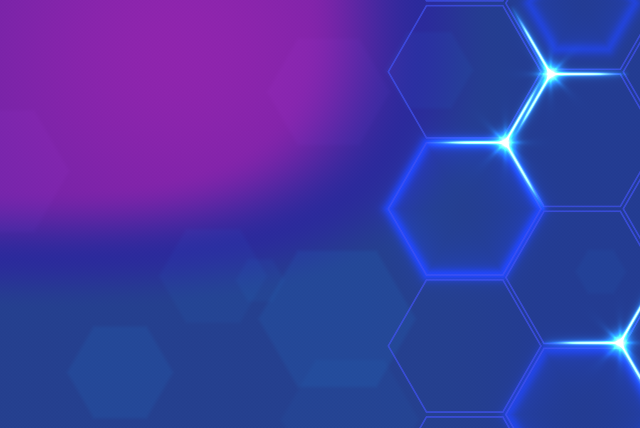
A WebGL 1 fragment shader for this background:

```glsl
precision highp float;
// Violet to blue backdrop with a honeycomb of thin lines, neon cells and cyan sparks.
uniform vec2 u_resolution;

#define GRID_ORIGIN vec2(1.088, 0.512)
#define GRID_STEP vec2(0.549, 0.3203)
#define CELL_APOTHEM 0.1545
#define LINE_WIDTH 0.0016
#define ARM_LENGTH 0.185
#define VIOLET_REACH vec2(0.967, 0.596)
#define BLUE vec3(0.145, 0.25, 0.56)
#define INDIGO vec3(0.17, 0.165, 0.61)
#define VIOLET vec3(0.56, 0.145, 0.68)
#define LINE_COLOR vec3(0.25, 0.32, 0.95)
#define NEON vec3(0.13, 0.28, 1.0)
#define CYAN vec3(0.08, 0.72, 1.0)

// Signed distance to a flat-topped hexagon.
float hexagon(vec2 p, float apothem) {
  const vec2 axis = vec2(-0.8660254, 0.5);
  p = abs(p);
  p -= 2.0 * min(dot(axis, p), 0.0) * axis;
  float halfSide = 0.57735 * apothem;
  p -= vec2(clamp(p.x, -halfSide, halfSide), apothem);
  return length(p) * sign(p.y);
}

// Centre of the honeycomb cell that holds p.
vec2 cellCentre(vec2 p) {
  vec2 even = floor(p / GRID_STEP + 0.5) * GRID_STEP;
  vec2 odd = (floor(p / GRID_STEP) + 0.5) * GRID_STEP;
  return length(p - even) < length(p - odd) ? even : odd;
}

// Violet corner that melts through indigo into blue.
vec3 backdrop(vec2 p) {
  vec2 q = abs(vec2(p.x, 1.0 - p.y)) / VIOLET_REACH;
  float reach = pow(q.x * q.x * q.x + q.y * q.y * q.y, 1.0 / 3.0);
  float centre = exp(-3.5 * dot(p - vec2(0.43, 0.9), p - vec2(0.43, 0.9)));
  vec3 violet = mix(vec3(0.40, 0.135, 0.64), VIOLET, centre);
  vec3 color = mix(INDIGO, BLUE, smoothstep(1.0, 1.22, reach));
  color = mix(color, violet, 1.0 - smoothstep(0.74, 1.03, reach));
  return mix(color, vec3(0.135, 0.225, 0.58), 0.6 * smoothstep(1.0, 1.3, p.x));
}

float ghost(vec2 p, vec2 centre, float apothem) {
  return 1.0 - smoothstep(-0.008, 0.006, hexagon(p - centre, apothem));
}

// Glowing outline with a faint fill that spreads inward.
float neon(float d) {
  float outside = step(0.0, d);
  float rim = exp(-d * d / 0.00022);
  float halo = exp(-abs(d) / mix(0.045, 0.015, outside));
  return 0.6 * rim + 0.4 * halo;
}

// Star with three tapered arms; facing turns the arms left or right.
vec3 spark(vec2 p, vec2 centre, float facing) {
  vec2 q = (p - centre) * vec2(facing, 1.0);
  float r = length(q);
  vec3 light = vec3(0.0);
  for (int i = 0; i < 3; i++) {
    float angle = 2.0943951 * float(i);
    vec2 dir = vec2(cos(angle), sin(angle));
    float along = dot(q, dir);
    float across = abs(q.x * dir.y - q.y * dir.x);
    float t = clamp(along / ARM_LENGTH, 0.0, 1.0);
    float fade = (1.0 - t * t * t) * smoothstep(-0.004, 0.004, along);
    float core = exp(-across * across / 0.000009) * (1.0 - smoothstep(0.5, 0.9, t));
    light += fade * (CYAN * 0.75 * exp(-across / 0.0055) + 0.75 * core);
  }
  float rays = pow(abs(cos(4.0 * atan(q.y, q.x + 0.00001))), 6.0);
  light += CYAN * (0.9 * exp(-r * r / 0.0006) + 0.7 * rays * exp(-r / 0.02));
  return light + 1.1 * exp(-r * r / 0.00011);
}

void main() {
  vec2 p = gl_FragCoord.xy / u_resolution.y;
  p.x += 0.75 - 0.5 * u_resolution.x / u_resolution.y;
  float pixel = 1.0 / u_resolution.y;
  vec3 color = backdrop(p);

  // Faint translucent hexagons
  float haze = ghost(p, vec2(0.79, 0.255), 0.16)
             + ghost(p, vec2(0.283, 0.13), 0.108)
             + 0.6 * ghost(p, vec2(0.50, 0.355), 0.11)
             + 0.6 * ghost(p, vec2(0.61, 0.345), 0.05)
             + 0.7 * ghost(p, vec2(1.005, 0.836), 0.09)
             + 0.6 * ghost(p, vec2(1.406, 0.365), 0.052)
             + 0.5 * ghost(p, vec2(0.82, 0.02), 0.14);
  color += haze * vec3(-0.003, 0.032, 0.035);
  float violetHaze = ghost(p, vec2(0.0, 0.6), 0.143) + ghost(p, vec2(0.77, 0.785), 0.125);
  color += violetHaze * vec3(0.012, 0.008, 0.018);

  // Neon cells
  vec2 g = p - GRID_ORIGIN;
  vec2 column = vec2(0.5, 0.5) * GRID_STEP;
  float glow = neon(hexagon(g, CELL_APOTHEM));
  glow += 0.75 * neon(hexagon(g - column * vec2(1.0, -3.0), CELL_APOTHEM - 0.004));
  glow += 0.65 * neon(hexagon(g - column * vec2(1.0, 3.0), 0.108));
  color = mix(color, NEON, clamp(glow, 0.0, 0.92));

  // Honeycomb lines on the right
  vec2 centre = cellCentre(g);
  float d = abs(hexagon(g - centre, CELL_APOTHEM)) - 0.5 * LINE_WIDTH;
  float line = (1.0 - smoothstep(0.0, pixel, d)) * step(-0.01, centre.x);
  color = mix(color, LINE_COLOR, 0.7 * line);

  // Sparks and fine woven grain
  color += spark(p, vec2(1.289, 0.827), 1.0);
  color += spark(p, vec2(1.183, 0.667), -1.0);
  color += spark(p, vec2(1.451, 0.199), -1.0);
  color += 0.006 * sin(p.x * 800.0) * sin(p.y * 800.0);
  gl_FragColor = vec4(clamp(color, 0.0, 1.0), 1.0);
}
```
